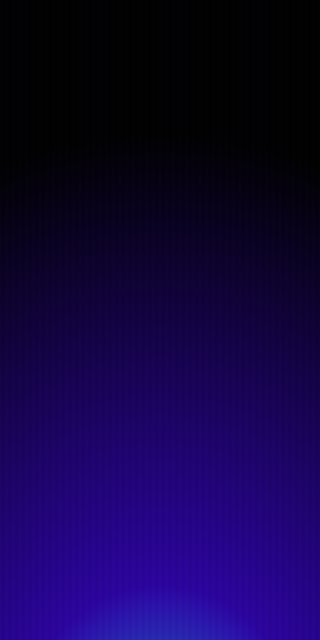
This background is drawn by a Shadertoy shader. Its source:

```glsl
// A violet glow rising from below the canvas into black, under fine vertical stripes.
// An elliptical distance from a point below the lower edge drives a linear fade;
// a small blue core sits on the lower edge and a cosine ripple makes the stripes.

#define GLOW_DEPTH 0.25     // how far the glow centre lies below the canvas
#define GLOW_SQUASH 0.66    // sideways falloff of the ellipse
#define GLOW_REACH 0.79     // height at which the glow turns black
#define CORE_REACH 0.085    // height of the blue core
#define STRIPE_COUNT 48.0
#define STRIPE_DEPTH 0.05   // relative darkening of the glow
#define STRIPE_LIFT 0.006   // faint light added by the stripes

const float TAU = 6.2831853;
const vec3 NIGHT = vec3(0.003, 0.003, 0.008);
const vec3 VIOLET = vec3(0.188, 0.016, 0.685);
const vec3 CORE_BLUE = vec3(0.15, 0.16, 0.68);

// Height on the centre line that shares the ellipse through uv.
float glowHeight(vec2 uv) {
    vec2 fromCentre = vec2((uv.x - 0.5) * GLOW_SQUASH, uv.y + GLOW_DEPTH);
    return length(fromCentre) - GLOW_DEPTH;
}

// Soft vertical ripple in the range 0 to 1.
float stripes(float x) {
    return 0.5 + 0.5 * cos(TAU * STRIPE_COUNT * x);
}

void mainImage(out vec4 fragColor, in vec2 fragCoord) {
    vec2 uv = fragCoord / iResolution.xy;
    float height = glowHeight(uv);

    // Violet fade with the blue core at its base
    float glow = clamp(1.0 - height / GLOW_REACH, 0.0, 1.0);
    vec3 color = mix(NIGHT, VIOLET, glow);
    float core = clamp(1.0 - height / CORE_REACH, 0.0, 1.0);
    color = mix(color, CORE_BLUE, core);

    // Stripes dim the glow and lift the dark
    float stripe = stripes(uv.x);
    color *= 1.0 + STRIPE_DEPTH * (stripe - 0.5);
    color += STRIPE_LIFT * stripe;

    fragColor = vec4(color, 1.0);
}
```
